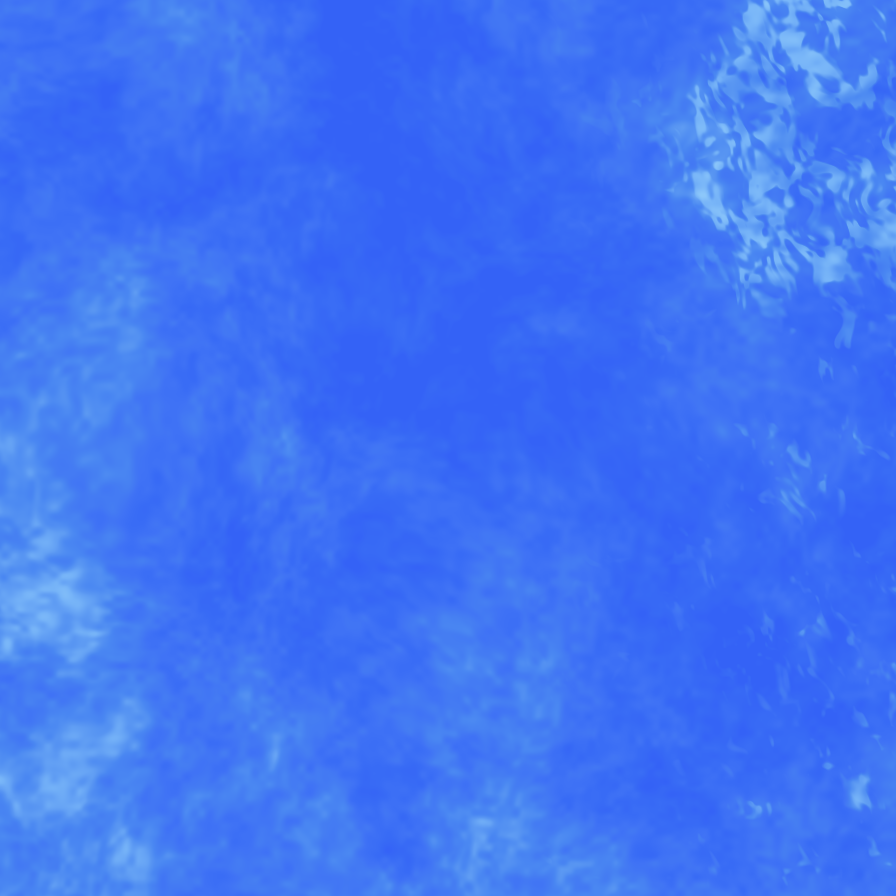
Reproduce this texture procedurally as a WebGL 2 fragment shader.

```glsl
#version 300 es
precision highp float;
// Rippled blue water surface with fine mottling and pale glints near the right edge.

#define MOTTLE_SCALE 3.7
#define MOTTLE_GAIN 0.87
#define MOTTLE_CONTRAST 0.82
#define WARP 0.03
#define GLINT_SCALE vec2(46.0, 27.0)
#define GLINT_STRENGTH 2.3
#define SHALLOW_GLOW 0.9
#define DEEP_SHADE 0.5
#define TONE_BIAS -0.1

uniform vec2 u_resolution;
out vec4 fragColor;

float hash(vec2 cell) {
    return fract(sin(dot(cell, vec2(127.1, 311.7))) * 43758.5453);
}

// Smooth value noise in -1..1
float noise(vec2 p) {
    vec2 cell = floor(p), f = fract(p);
    f = f * f * (3.0 - 2.0 * f);
    float low = mix(hash(cell), hash(cell + vec2(1.0, 0.0)), f.x);
    float high = mix(hash(cell + vec2(0.0, 1.0)), hash(cell + 1.0), f.x);
    return 2.0 * mix(low, high, f.y) - 1.0;
}

// Layered noise with roughly unit deviation; each octave is rotated
float fbm(vec2 p, int octaves, float gain) {
    const mat2 turn = mat2(0.8, 0.6, -0.6, 0.8);
    float sum = 0.0, power = 0.0, amplitude = 1.0;
    for (int i = 0; i < octaves; i++) {
        sum += amplitude * noise(p);
        power += amplitude * amplitude;
        amplitude *= gain;
        p = turn * p * 1.95 + 17.3;
    }
    return sum / (0.4 * sqrt(power));
}

// Round falloff around a centre
float glow(vec2 p, vec2 centre, float tightness) {
    vec2 d = p - centre;
    return exp(-tightness * dot(d, d));
}

float ramp(float from, float to, float x) {
    return clamp((x - from) / (to - from), 0.0, 1.0);
}

// Deep blue to pale cyan
vec3 waterColor(float tone) {
    vec3 c = mix(vec3(0.205, 0.385, 0.965), vec3(0.22, 0.42, 0.96), ramp(-2.2, -1.0, tone));
    c = mix(c, vec3(0.25, 0.45, 0.96), ramp(-1.0, -0.1, tone));
    c = mix(c, vec3(0.27, 0.49, 0.95), ramp(-0.1, 0.7, tone));
    c = mix(c, vec3(0.29, 0.53, 0.95), ramp(0.7, 1.3, tone));
    c = mix(c, vec3(0.35, 0.59, 0.95), ramp(1.3, 2.0, tone));
    c = mix(c, vec3(0.46, 0.70, 0.97), ramp(2.0, 2.9, tone));
    return mix(c, vec3(0.55, 0.78, 0.98), ramp(2.9, 4.2, tone));
}

// Broken flecks running down to the right, dense in the upper right
float glints(vec2 p) {
    vec2 along = normalize(vec2(0.45, -0.89));
    vec2 across = vec2(-along.y, along.x);
    vec2 bend = 0.01 * vec2(noise(p * 31.0), noise(p * 31.0 + 41.0));
    vec2 q = vec2(dot(p + bend, across), dot(p + bend, along)) * GLINT_SCALE;
    float patches = fbm(p * 7.0 + 9.0, 3, 0.7);
    float side = smoothstep(0.62, 1.02, p.x + 0.05 * patches);
    float density = side * (0.3 + 0.7 * smoothstep(0.5, 0.75, p.y)) + 0.14 * patches;
    float threshold = 1.5 - 1.9 * density;
    float fleck = smoothstep(threshold, threshold + 1.6, fbm(q, 3, 0.95));
    return fleck * smoothstep(0.5, 0.9, p.x) * (0.55 + 0.45 * side);
}

void main() {
    vec2 p = gl_FragCoord.xy / u_resolution;

    // Warped mottling
    vec2 drift = vec2(noise(p * 5.0 + 3.0), noise(p * 5.0 + 29.0));
    vec2 ripple = vec2(noise(p * 37.0 + 7.0), noise(p * 37.0 + 53.0));
    vec2 q = p + WARP * drift + 0.12 * WARP * ripple;
    float tone = TONE_BIAS + MOTTLE_CONTRAST * fbm(q * MOTTLE_SCALE + 2.0, 6, MOTTLE_GAIN);

    // Broad light and dark regions
    tone += SHALLOW_GLOW * glow(p, vec2(0.02, 0.1), 7.0);
    tone -= DEEP_SHADE * glow(p, vec2(0.85, 0.3), 9.0);
    tone -= DEEP_SHADE * glow(p, vec2(0.45, 0.92), 14.0);

    // Glints
    tone += GLINT_STRENGTH * glints(p);

    fragColor = vec4(waterColor(tone), 1.0);
}
```
